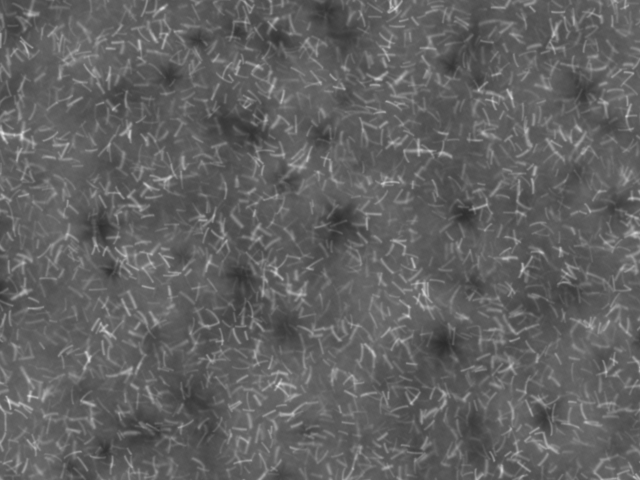
This texture is drawn by a Shadertoy shader. Its source:

```glsl
// Grey felt of short pale fibres scattered over a cloudy ground with soft dark pits.

const float BASE_GREY     = 0.352;
const float CLOUD_FREQ    = 11.0;
const float CLOUD_DEPTH   = 0.024;
const float GRAIN_FREQ    = 170.0;
const float GRAIN_DEPTH   = 0.008;
const int   FIBRE_LAYERS  = 7;
const float FIBRE_CELL    = 0.036;   // all lengths are in canvas heights
const float FIBRE_GAIN    = 0.225;
const vec2  FIBRE_HALF    = vec2(0.006, 0.018);
const vec2  FIBRE_WIDTH   = vec2(0.0018, 0.0032);
const float FIBRE_BEND    = 22.0;
const float FIBRE_SPREAD  = 2.3;     // angular scatter around the local direction
const float PIT_CELL      = 0.105;
const float PIT_CHANCE    = 0.55;
const vec2  PIT_RADIUS    = vec2(0.014, 0.036);
const vec2  PIT_DEPTH     = vec2(0.12, 0.50);

vec3 hash3(vec2 p) {
    vec3 q = fract(vec3(p.xyx) * vec3(0.1031, 0.1030, 0.0973));
    q += dot(q, q.yxz + 33.33);
    return fract((q.xxy + q.yzz) * q.zyx);
}

// Layered, bent sines with roughly unit deviation
float cloud(vec2 p) {
    float sum = 0.0, amp = 1.0;
    for (int i = 0; i < 5; i++) {
        sum += amp * sin(p.x + 1.4 * sin(p.y + float(i)));
        p = mat2(1.1, 1.4, -1.4, 1.1) * p + 2.7;
        amp *= 0.68;
    }
    return sum;
}

// Bent stroke with a soft profile and tapered ends
float fibre(vec2 d, float angle, float halfLen, float width, float bend) {
    float c = cos(angle), s = sin(angle);
    vec2 q = vec2(c * d.x + s * d.y, c * d.y - s * d.x);
    q.y += bend * (q.x * q.x - 0.3 * halfLen * halfLen);
    q.x = max(abs(q.x) - halfLen, 0.0);
    return exp(-0.5 * dot(q, q) / (width * width));
}

float fibreLayer(vec2 p, float layer) {
    vec2 g = p / FIBRE_CELL + layer * vec2(17.37, 9.61);
    vec2 cell = floor(g);
    float sum = 0.0;
    for (int y = -1; y <= 1; y++)
    for (int x = -1; x <= 1; x++) {
        vec2 id = cell + vec2(x, y);
        vec3 place = hash3(id + layer * 41.0);
        vec3 shape = hash3(id + layer * 41.0 + 213.7);
        vec2 home = (id - layer * vec2(17.37, 9.61)) * FIBRE_CELL;
        float flow = 0.5 + 1.5 * sin(home.x * 13.0 + 2.0 * sin(home.y * 17.0));
        float angle = flow + FIBRE_SPREAD * (place.z - 0.5);
        float halfLen = mix(FIBRE_HALF.x, FIBRE_HALF.y, shape.x);
        float width = mix(FIBRE_WIDTH.x, FIBRE_WIDTH.y, shape.y * shape.y);
        float bend = FIBRE_BEND * (fract(shape.x * 7.0 + shape.y) - 0.5);
        float gain = shape.z * shape.z * shape.z;
        sum += gain * fibre((g - id - place.xy) * FIBRE_CELL, angle, halfLen, width, bend);
    }
    return sum;
}

// Share of light left after the ragged dark pits
float pitShade(vec2 p) {
    vec2 g = p / PIT_CELL;
    vec2 cell = floor(g);
    float light = 1.0;
    for (int y = -1; y <= 1; y++)
    for (int x = -1; x <= 1; x++) {
        vec2 id = cell + vec2(x, y);
        vec3 place = hash3(id + 71.3);
        vec3 shape = hash3(id + 389.1);
        vec2 d = (g - id - place.xy) * PIT_CELL;
        float a = atan(d.y, d.x);
        float ragged = 1.0 + 0.16 * sin(5.0 * a + 6.3 * shape.z) + 0.12 * sin(9.0 * a + 20.0 * shape.x);
        float r = length(d) / (mix(PIT_RADIUS.x, PIT_RADIUS.y, shape.x) * ragged);
        float depth = mix(PIT_DEPTH.x, PIT_DEPTH.y, shape.y) * step(place.z, PIT_CHANCE);
        light *= 1.0 - depth * exp(-0.8 * r * sqrt(r * r + 0.3));
    }
    return light;
}

void mainImage(out vec4 fragColor, in vec2 fragCoord) {
    vec2 p = fragCoord / iResolution.y;

    // Cloudy ground with fine grain
    float mist = cloud(p * CLOUD_FREQ);
    float grey = BASE_GREY + CLOUD_DEPTH * mist + GRAIN_DEPTH * cloud(p * GRAIN_FREQ);

    // Fibres, gathered into brighter and fainter patches
    float patches = clamp(0.95 + 0.3 * cloud(p * 23.0 + 8.0), 0.3, 1.7);
    float fibres = 0.0;
    for (int i = 0; i < FIBRE_LAYERS; i++) fibres += fibreLayer(p, float(i));
    grey += FIBRE_GAIN * patches * fibres / (1.0 + 0.15 * fibres);

    // Dark pits swallow both ground and fibres
    grey *= pitShade(p);
    fragColor = vec4(vec3(clamp(grey, 0.0, 1.0)), 1.0);
}
```
